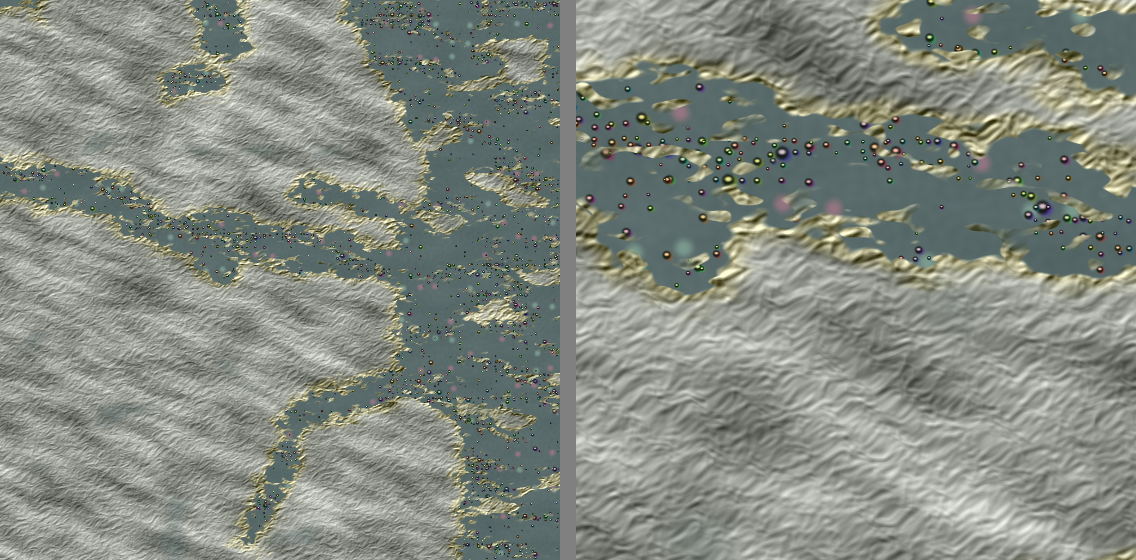
Left, the full canvas; right, a detail of the centre.
A WebGL 2 fragment shader for this texture:

```glsl
#version 300 es
precision highp float;
// Crinkled pale rock shelves cut by slate water channels with glinting specks.
uniform vec2 u_resolution;
out vec4 fragColor;

const vec3 WATER = vec3(0.345, 0.415, 0.415);
const vec3 ROCK_TINT = vec3(0.0, 0.012, -0.022);
const vec3 GOLD_TINT = vec3(0.05, 0.02, -0.10);
const vec3 CREAM = vec3(1.0, 0.94, 0.74);
const vec3 INK = vec3(0.07, 0.09, 0.05);

vec2 hash2(vec2 p) {
    vec3 q = fract(p.xyx * vec3(0.1031, 0.1030, 0.0973));
    q += dot(q, q.yzx + 33.33);
    return fract((q.xx + q.yz) * q.zy);
}

float cornerSlope(vec2 cell, vec2 offset) {
    float angle = 6.2832 * hash2(cell + 57.0).x;
    return dot(vec2(cos(angle), sin(angle)), offset);
}

// Gradient noise, roughly -0.7 to 0.7
float noise(vec2 p) {
    vec2 i = floor(p), f = p - i;
    vec2 u = f * f * f * (f * (f * 6.0 - 15.0) + 10.0);
    vec2 e = vec2(1.0, 0.0);
    return mix(mix(cornerSlope(i, f), cornerSlope(i + e, f - e), u.x),
               mix(cornerSlope(i + e.yx, f - e.yx), cornerSlope(i + 1.0, f - 1.0), u.x), u.y);
}

vec2 rotate(vec2 p, float angle) {
    float c = cos(angle), s = sin(angle);
    return vec2(c * p.x + s * p.y, c * p.y - s * p.x);
}

float channel(vec2 p, vec2 a, vec2 b, float halfWidth) {
    vec2 ab = b - a;
    float t = clamp(dot(p - a, ab) / dot(ab, ab), 0.0, 1.0);
    return length(p - a - ab * t) - halfWidth;
}

// Signed shore distance: positive on rock, negative in water
float land(vec2 p) {
    float bump = (p.y - 0.70) / 0.07;
    float coast = 0.71 + 0.06 * exp(-bump * bump)
                + 0.11 * (1.0 - smoothstep(0.24, 0.31, p.y)) - 0.09 * smoothstep(0.80, 1.0, p.y);
    float d = coast - p.x;
    d = min(d, channel(p, vec2(-0.05, 0.69), vec2(0.20, 0.65), 0.036));
    d = min(d, channel(p, vec2(0.20, 0.64), vec2(0.40, 0.53), 0.030));
    d = min(d, channel(p, vec2(0.34, 0.59), vec2(0.75, 0.52), 0.032));
    d = min(d, channel(p, vec2(0.55, 0.66), vec2(0.78, 0.60), 0.020));
    d = min(d, channel(p, vec2(0.78, 0.33), vec2(0.56, 0.27), 0.026));
    d = min(d, channel(p, vec2(0.54, 0.27), vec2(0.45, 0.04), 0.020));
    d = min(d, channel(p, vec2(0.39, 1.02), vec2(0.40, 0.93), 0.042));
    d = min(d, channel(p, vec2(0.31, 0.85), vec2(0.38, 0.86), 0.018));
    d = min(d, channel(p, vec2(-0.02, 1.0), vec2(0.06, 0.99), 0.016));
    float islets = 0.13 * (noise(p * vec2(7.0, 17.0) + 4.0) - 0.26) - 0.3 * max(0.82 - p.x, 0.0);
    d = max(d, islets);
    return d + 0.028 * noise(p * vec2(14.0, 30.0)) + 0.014 * noise(p * vec2(55.0, 100.0));
}

// Sharp creases, longest along a shallow rising diagonal
float creases(vec2 p) {
    vec2 q = rotate(p, 0.38) * vec2(46.0, 92.0);
    q += 0.35 * noise(p * 60.0);
    return -abs(noise(q)) - 0.5 * abs(noise(q * 2.1 + 9.0)) + 0.22 * noise(q * 3.7);
}

float strands(vec2 p) {
    return smoothstep(-0.05, 0.25, noise(rotate(p, -0.15) * vec2(8.0, 29.0) + 21.0));
}

// Dark beads with a bright heart and a faint coloured rim, one per cell at most
vec3 addSpecks(vec3 color, vec2 p, float cells, float seed) {
    vec2 id = floor(p * cells);
    vec2 place = hash2(id + seed), kind = hash2(id + seed + 71.0);
    vec2 centre = (id + 0.35 + 0.3 * place) / cells;
    float wet = 1.0 - smoothstep(-0.012, 0.004, land(centre));
    float present = step(kind.x, wet * (0.05 + 0.58 * strands(centre)));
    float radius = mix(0.16, 0.34, kind.y);
    vec2 q = (p - centre) * cells / radius;
    vec3 hue = 0.5 + 0.5 * cos(6.2832 * (place.x + vec3(0.0, 0.33, 0.67)));
    float rim = 1.0 - smoothstep(0.3, 1.0, length(q - vec2(0.35, -0.2)));
    color = mix(color, hue * 0.75, 0.55 * rim * present);
    color = mix(color, INK, 0.92 * present * (1.0 - smoothstep(0.4, 0.95, length(q))));
    float heart = 1.0 - smoothstep(0.08, 0.42, length((q - vec2(0.0, 0.12)) * vec2(0.7, 1.0)));
    return mix(color, mix(CREAM, hue, 0.25), heart * present);
}

// Soft pale blooms under the surface
vec3 addBlooms(vec3 color, vec2 p, float cells) {
    vec2 id = floor(p * cells), place = hash2(id + 13.0), kind = hash2(id + 37.0);
    float r = length(fract(p * cells) - 0.35 - 0.3 * place);
    vec3 tint = mix(vec3(0.70, 0.48, 0.55), vec3(0.55, 0.70, 0.63), step(0.5, kind.y));
    return mix(color, tint, 0.65 * step(kind.x, 0.22) * (1.0 - smoothstep(0.04, 0.28, r)));
}

void main() {
    vec2 p = gl_FragCoord.xy / u_resolution;
    float shore = land(p);

    // Rock: embossed creases over broad grooves falling to the right
    vec2 toLight = vec2(-0.0006, 0.0011);
    float emboss = creases(p - toLight) - creases(p + toLight);
    vec2 g = rotate(p, -0.36) + 0.012 * noise(p * 12.0);
    float grooves = noise(g * vec2(7.0, 27.0)) + 0.55 * noise(g * vec2(18.0, 62.0) + 5.0);
    float fringe = 1.0 - smoothstep(0.0, 0.022, shore);
    float tone = 0.58 + 0.29 * grooves + emboss * mix(0.42, 1.05, fringe);
    vec3 rock = vec3(clamp(tone, 0.14, 0.96)) + ROCK_TINT + GOLD_TINT * fringe;
    float damp = smoothstep(0.30, 0.55, noise(p * vec2(8.0, 13.0) + 31.0));
    rock = mix(rock, WATER, 0.45 * damp);

    // Water: flat slate, blooms and beads
    vec3 water = WATER + 0.035 * noise(p * vec2(12.0, 30.0)) + 0.02 * noise(p * 150.0);
    water = addBlooms(water, p, 34.0);
    for (int i = 0; i < 3; i++) {
        water = addSpecks(water, p, 58.0 + 34.0 * float(i), 19.0 * float(i));
    }

    // Gilded crumbs gather along strands and shores
    float crumbs = smoothstep(0.14, 0.24, noise(p * vec2(48.0, 105.0) + 3.0));
    float nearShore = smoothstep(-0.022, -0.004, shore);
    float cover = crumbs * max(0.85 * strands(p), nearShore);
    cover = max(cover, smoothstep(-0.003, 0.003, shore));
    fragColor = vec4(clamp(mix(water, rock, cover), 0.0, 1.0), 1.0);
}
```
